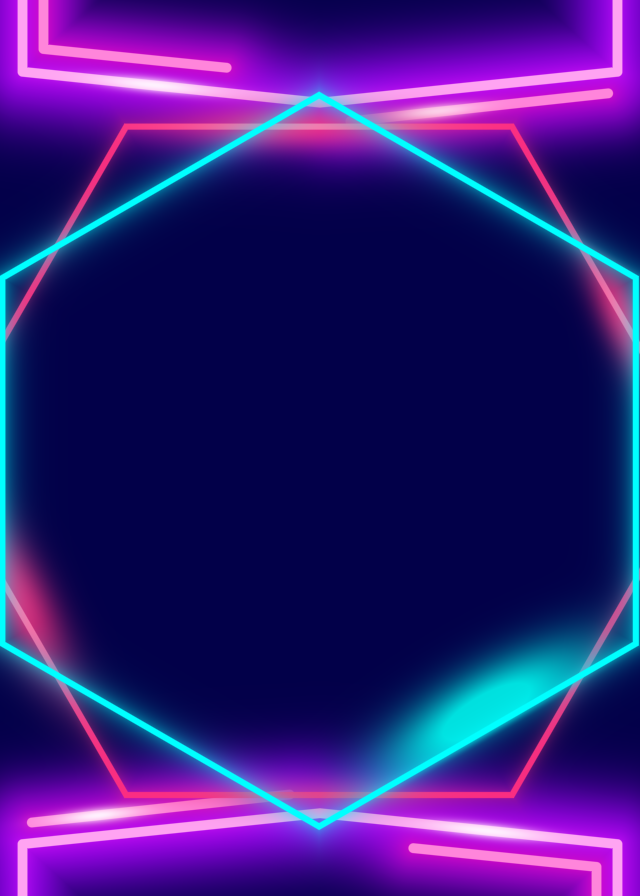
A WebGL 1 fragment shader for this background:

```glsl
precision highp float;

uniform vec2 u_resolution;

#define NAVY vec3(0.008, 0.0, 0.285)
#define VIOLET vec3(0.60, 0.0, 0.98)
#define MAGENTA vec3(0.93, 0.04, 0.72)
#define PALE_PINK vec3(1.0, 0.64, 0.95)
#define ROSE vec3(1.0, 0.18, 0.50)
#define CYAN vec3(0.0, 1.0, 1.0)
#define CYAN_APOTHEM 0.3535
#define ROSE_APOTHEM 0.373
#define HEX_HALF_WIDTH 0.0034
#define BAR_HALF_WIDTH 0.0055
#define VIOLET_REACH 0.062

float segmentDistance(vec2 p, vec2 a, vec2 b) {
  vec2 ab = b - a;
  return length(p - a - ab * clamp(dot(p - a, ab) / dot(ab, ab), 0.0, 1.0));
}

// Signed distance to the edges of a hexagon with a vertex at the top
float hexagon(vec2 p, float apothem) {
  p = abs(p);
  return max(p.x, dot(p, vec2(0.5, 0.8660254))) - apothem;
}

float stroke(float d, float halfWidth) {
  float aa = 0.8 / u_resolution.y;
  return 1.0 - smoothstep(halfWidth - aa, halfWidth + aa, abs(d));
}

float gaussian(float d) {
  return exp(-d * d);
}

// Soft ellipse whose long axis points along the given angle
float flare(vec2 p, vec2 center, float angle, vec2 radii) {
  float c = cos(angle), s = sin(angle);
  p -= center;
  return gaussian(length(vec2(c * p.x + s * p.y, c * p.y - s * p.x) / radii));
}

vec3 neonBars(vec3 color, vec2 p) {
  // A half turn carries the upper bars to the lower end
  float side = p.y < 0.0 ? -1.0 : 1.0;
  p *= side;
  vec2 m = vec2(abs(p.x), p.y);
  vec2 corner = vec2(0.332, 0.431);
  float frame = min(segmentDistance(m, vec2(0.0, 0.3965), corner),
                    segmentDistance(m, corner, vec2(corner.x, 0.6)));
  vec2 bend = vec2(-0.3086, 0.4564);
  float hook = min(segmentDistance(p, bend, vec2(-0.1042, 0.4355)),
                   segmentDistance(p, bend, vec2(bend.x, 0.6)));
  float dash = segmentDistance(p, vec2(0.034, 0.3757), vec2(0.3216, 0.4069));
  float dashFade = smoothstep(0.02, 0.13, p.x);

  // Wide violet light, then the hotter light hugging each tube
  color = mix(color, VIOLET, 0.82 * gaussian(frame / VIOLET_REACH));
  color = mix(color, VIOLET, 0.45 * gaussian(min(hook, dash) / 0.045));
  color = mix(color, MAGENTA, 0.8 * exp(-hook / 0.022));
  color = mix(color, MAGENTA, 0.75 * exp(-dash / 0.018) * dashFade);
  color = mix(color, vec3(0.83, 0.08, 1.0), 0.7 * exp(-frame / 0.013));

  // Tubes
  color = mix(color, vec3(1.0, 0.52, 0.86), stroke(hook, BAR_HALF_WIDTH));
  color = mix(color, vec3(1.0, 0.52, 0.86),
              stroke(dash, BAR_HALF_WIDTH) * mix(0.35, 1.0, dashFade));
  color = mix(color, PALE_PINK, stroke(frame, BAR_HALF_WIDTH));

  // White highlights
  float dashX = side > 0.0 ? 0.125 : 0.246;
  vec2 dashSpot = vec2(dashX, 0.372 + 0.1085 * dashX);
  float shine = flare(p, vec2(-0.185, 0.416), -0.106, vec2(0.065, 0.008))
              + flare(p, dashSpot, 0.108, vec2(0.05, 0.008));
  return mix(color, vec3(1.0, 0.95, 1.0), min(shine, 1.0));
}

vec3 hexagons(vec3 color, vec2 p) {
  float cyanEdge = hexagon(p, CYAN_APOTHEM);
  float roseEdge = hexagon(p.yx, ROSE_APOTHEM);
  float inside = 1.0 - smoothstep(-0.004, 0.012, cyanEdge);

  // Rose light at the top, both sides and faintly at the bottom
  float top = flare(p, vec2(-0.025, 0.373), 0.0, vec2(0.13, 0.024));
  float right = flare(p, vec2(0.342, 0.158), -1.15, vec2(0.085, 0.026));
  float left = flare(p, vec2(-0.338, -0.148), -1.1, vec2(0.105, 0.034));
  float bottom = flare(p, vec2(0.0, -0.374), 0.0, vec2(0.13, 0.02));
  float light = 0.85 * top + 0.85 * right * inside + 0.85 * left + 0.4 * bottom;
  color = mix(color, ROSE, min(light, 0.9));
  color = mix(color, ROSE, 0.4 * exp(-abs(roseEdge) / 0.009));
  vec3 roseLine = mix(ROSE, vec3(1.0, 0.48, 0.68), min(top + left + right, 1.0));
  color = mix(color, roseLine, 0.95 * stroke(roseEdge, HEX_HALF_WIDTH));

  // Cyan halo and the bright patch inside the lower right edge
  float patchGlow = flare(p, vec2(0.187, -0.280), 0.52, vec2(0.125, 0.043));
  color = mix(color, vec3(0.0, 0.92, 0.9), min(1.15 * patchGlow, 0.95) * inside);
  color = mix(color, CYAN, 0.55 * exp(-abs(cyanEdge) / 0.013));
  return mix(color, CYAN, stroke(cyanEdge, HEX_HALF_WIDTH));
}

void main() {
  vec2 p = (gl_FragCoord.xy - 0.5 * u_resolution) / u_resolution.y;
  vec3 color = neonBars(NAVY, p + vec2(0.0, 0.0111));
  color = hexagons(color, p + vec2(0.001, 0.0143));
  gl_FragColor = vec4(color, 1.0);
}
```
